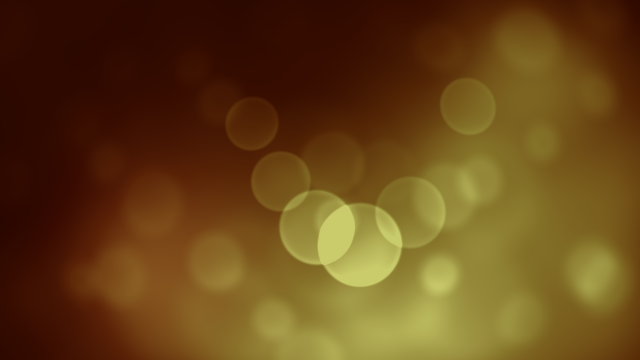
Reproduce this background procedurally as a Shadertoy shader.

```glsl
// Out-of-focus lights: a warm, smoky glow from dark brown to pale lime with
// soft lens discs over it. Glows and discs add up to one tone value, which a
// colour ramp turns into light; discs are scattered on jittered grids.

const vec2 LENS_CENTRE = vec2(0.95, 0.45);

vec2 hash2(vec2 cell) {
    vec2 k = vec2(dot(cell, vec2(127.1, 311.7)), dot(cell, vec2(269.5, 183.3)));
    return fract(sin(k) * 43758.55);
}

float bell(float x) { return exp(-x * x); }

float glow(vec2 p, vec2 centre, vec2 size) {
    return bell(length((p - centre) / size));
}

float warmGlow(vec2 p) { return glow(p, vec2(0.45, 0.25), vec2(0.28, 0.30)); }

// Broad light of the scene, in ramp steps
float sceneLight(vec2 p) {
    return 0.5
        + 3.2 * glow(p, vec2(1.35, 0.30), vec2(0.70, 0.50))
        + 2.8 * glow(p, vec2(1.00, 0.00), vec2(0.38, 0.20))
        + 1.6 * glow(p, vec2(1.50, 0.80), vec2(0.22, 0.18))
        + 1.8 * warmGlow(p);
}

// Layered, warped sines for slow drifting smoke
float smoke(vec2 p) {
    float sum = 0.0;
    float amplitude = 0.5;
    for (int i = 0; i < 3; i++) {
        p = mat2(0.8, 0.6, -0.6, 0.8) * p * 1.7 + 1.3;
        sum += amplitude * sin(p.x * 2.6 + sin(p.y * 2.1)) * sin(p.y * 2.3);
        amplitude *= 0.55;
    }
    return sum;
}

// Lens disc with a faint rim, squeezed towards the canvas edges
float bokeh(vec2 p, vec2 centre, float radius, float softness) {
    vec2 outward = centre - LENS_CENTRE;
    float offset = length(outward);
    vec2 axis = outward / max(offset, 0.001);
    vec2 q = p - centre;
    q += axis * dot(q, axis) * 0.4 * offset * offset;
    float d = length(q);
    float fill = 1.0 - smoothstep(radius - softness, radius + softness, d);
    float rim = bell((d - radius + softness) / (softness + 0.004));
    float shade = 0.88 - 0.15 * q.y / radius;
    return fill * (shade + 0.22 * rim);
}

// Grid of jittered discs that pick up the light at their centres
float scatter(vec2 p, vec2 grid, vec2 radii, float softness, float strength, float seed) {
    float aspect = iResolution.x / iResolution.y;
    float sum = 0.0;
    for (float y = 0.0; y < grid.y; y++) {
        for (float x = 0.0; x < grid.x; x++) {
            vec2 cell = vec2(x, y);
            vec2 jitter = hash2(cell + seed);
            vec2 trait = hash2(cell + seed + 37.0);
            vec2 centre = (cell + jitter) / grid * vec2(aspect, 1.0);
            float radius = mix(radii.x, radii.y, trait.x);
            float blur = softness * (0.35 + 1.1 * length(centre - LENS_CENTRE));
            float power = strength * (0.25 + trait.y) * (0.5 + sceneLight(centre));
            sum += power * bokeh(p, centre, radius, blur);
        }
    }
    return sum;
}

// Sharp chain of discs hanging in a curve, brightest at its lowest point
float garland(vec2 p) {
    float sum = 0.0;
    for (float i = 0.0; i < 6.0; i++) {
        float x = 0.70 + 0.07 * i + 0.01 * i * i;
        float sag = x - 0.99;
        vec2 centre = vec2(x, 0.32 + 4.0 * sag * sag);
        float radius = 0.075 + 0.042 * bell((i - 2.9) / 1.5);
        float power = 0.65 + 1.15 * bell(i - 2.5);
        sum += power * bokeh(p, centre, radius, 0.005);
    }
    return sum;
}

vec3 toneColour(float tone) {
    vec3 ramp[7] = vec3[7](
        vec3(0.12, 0.01, 0.00), vec3(0.21, 0.05, 0.00), vec3(0.33, 0.15, 0.02),
        vec3(0.45, 0.32, 0.09), vec3(0.52, 0.45, 0.16), vec3(0.63, 0.60, 0.27),
        vec3(0.79, 0.80, 0.42));
    float t = clamp(tone, 0.0, 5.999);
    int i = int(t);
    return mix(ramp[i], ramp[i + 1], fract(t));
}

void mainImage(out vec4 fragColor, in vec2 fragCoord) {
    vec2 p = fragCoord / iResolution.y;

    // Light: glow, smoke, wide blurred discs, smaller discs, sharp chain
    float tone = sceneLight(p) + 0.45 * smoke(p);
    tone += scatter(p, vec2(6.0, 4.0), vec2(0.11, 0.18), 0.07, 0.10, 3.0);
    tone += scatter(p, vec2(7.0, 4.0), vec2(0.05, 0.11), 0.03, 0.17, 11.0);
    tone += garland(p);

    // Colour: ramp with a rosy cast over the warm glow
    vec3 colour = toneColour(tone) + vec3(0.05, -0.03, 0.01) * warmGlow(p);
    fragColor = vec4(clamp(colour, 0.0, 1.0), 1.0);
}
```
